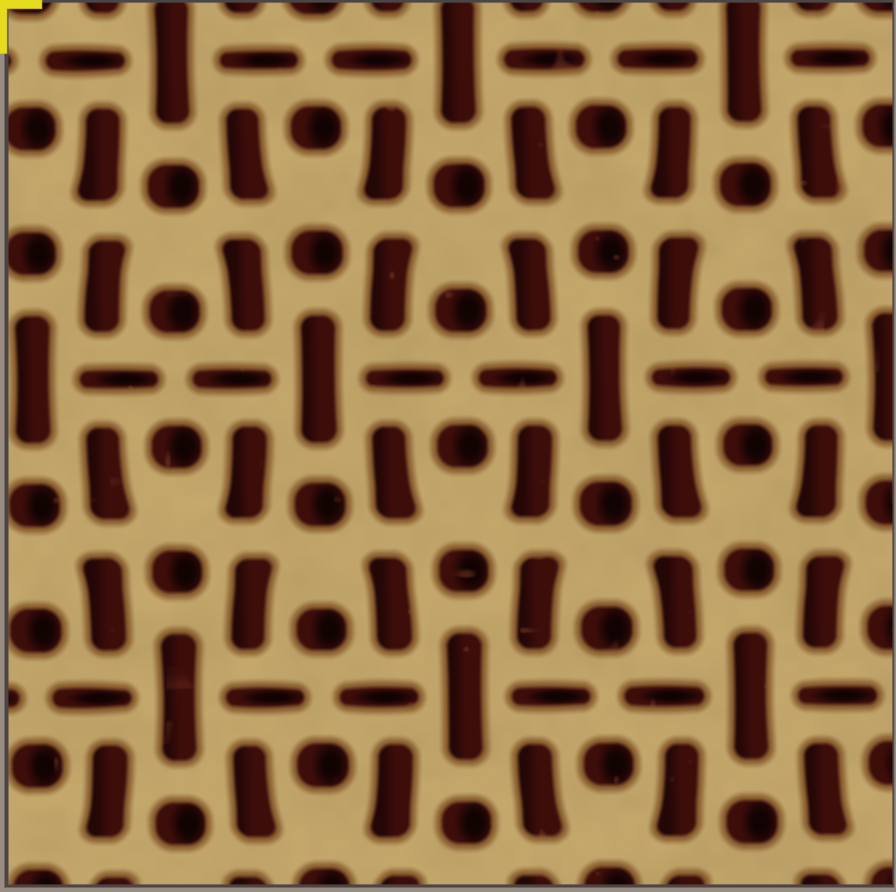
A WebGL 2 fragment shader for this pattern:

```glsl
#version 300 es
precision highp float;

uniform vec2 u_resolution;
out vec4 outColor;

// Lengths are fractions of the canvas width.
const vec2 CELL = vec2(0.3190, 0.7113);     // centred rectangular lattice
const vec2 ORIGIN = vec2(0.3555, 0.5730);
const vec2 SKEW = vec2(0.011, -0.0035);

const vec2 LONG_HALF = vec2(0.0176, 0.0703);
const vec2 SHORT_HALF = vec2(0.0186, 0.0508);
const vec2 DASH_HALF = vec2(0.0438, 0.0106);
const vec2 DOT_HALF = vec2(0.0280, 0.0236);
const vec2 SHORT_POS = vec2(0.0797, 0.1045);
const float DASH_X = 0.0964;
const float DOT_NEAR = 0.1406;
const float DOT_FAR = 0.2800;

const float HALO_WIDTH = 0.0125;
const float EDGE_BLUR = 0.0034;
const float WOBBLE = 0.0022;

const vec3 GROUND = vec3(0.75, 0.64, 0.41);
const vec3 HALO = vec3(0.54, 0.37, 0.19);
const vec3 HOLE = vec3(0.24, 0.05, 0.04);
const vec3 CORE = vec3(0.07, 0.01, 0.01);
const vec3 SPECK = vec3(0.45, 0.20, 0.14);
const vec3 RIM_LIGHT = vec3(0.60, 0.55, 0.51);
const vec3 RIM_DARK = vec3(0.30, 0.27, 0.27);
const vec3 CORNER = vec3(0.90, 0.86, 0.12);

float hash(vec2 p) {
    vec3 q = fract(vec3(p.xyx) * 0.1031);
    q += dot(q, q.yzx + 33.33);
    return fract((q.x + q.y) * q.z);
}

float noise(vec2 p) {
    vec2 i = floor(p), f = fract(p);
    f = f * f * (3.0 - 2.0 * f);
    return mix(mix(hash(i), hash(i + vec2(1, 0)), f.x),
               mix(hash(i + vec2(0, 1)), hash(i + 1.0), f.x), f.y);
}

float roundBox(vec2 p, vec2 halfSize, float corner) {
    vec2 q = abs(p) - halfSize + corner;
    return length(max(q, 0.0)) + min(max(q.x, q.y), 0.0) - corner;
}

// Each hole is vec2(signed distance, core darkness).
vec2 nearest(vec2 a, vec2 b) { return a.x < b.x ? a : b; }

float barShade(float x) { return 0.6 * smoothstep(0.004, -0.016, x); }

vec2 longBar(vec2 p) {
    float t = clamp(p.y / LONG_HALF.y, -1.0, 1.0);
    vec2 size = LONG_HALF + vec2(0.0022 * t * t, 0.0);
    return vec2(roundBox(p, size, 0.0150), barShade(p.x));
}

vec2 shortBar(vec2 p, vec2 side) {
    vec2 f = p * side;
    float t = clamp(f.y / SHORT_HALF.y, -1.0, 1.0);
    f.x -= 0.0045 * t + 0.0025 * t * t;     // lean and flared foot
    vec2 size = SHORT_HALF + vec2(0.0032 * smoothstep(0.2, 1.0, t), 0.0);
    return vec2(roundBox(f, size, 0.0140), barShade(p.x));
}

vec2 dash(vec2 p) {
    float t = clamp(p.x / DASH_HALF.x, -1.0, 1.0);
    float shade = length((p - vec2(0.008, 0.0)) * vec2(0.55, 2.2));
    vec2 size = DASH_HALF - vec2(0.0, 0.0020 * t * t);
    return vec2(roundBox(p, size, 0.0084), smoothstep(0.024, 0.006, shade));
}

vec2 dot2(vec2 p) {
    float shade = length((p - vec2(0.009, 0.0)) * vec2(1.0, 0.75));
    return vec2(roundBox(p, DOT_HALF, 0.0205), smoothstep(0.025, 0.006, shade));
}

vec2 motif(vec2 p) {
    vec2 side = vec2(p.x < 0.0 ? -1.0 : 1.0, p.y < 0.0 ? -1.0 : 1.0);
    vec2 hole = longBar(p);
    hole = nearest(hole, dash(p - vec2(side.x * DASH_X, 0.0)));
    hole = nearest(hole, dot2(p - vec2(0.0, side.y * DOT_NEAR)));
    hole = nearest(hole, dot2(p - vec2(0.0, side.y * DOT_FAR)));
    return nearest(hole, shortBar(p - side * SHORT_POS, side));
}

void main() {
    vec2 uv = gl_FragCoord.xy / u_resolution.x;
    vec2 size = u_resolution / u_resolution.x;
    float px = 1.0 / u_resolution.x;

    // Two interleaved lattices, slightly skewed
    vec2 p = uv - ORIGIN;
    p += SKEW * p.yx;
    vec2 hole = vec2(1.0, 0.0);
    for (int i = 0; i < 2; i++) {
        vec2 q = p / CELL + 0.5 * float(i);
        hole = nearest(hole, motif((q - floor(q + 0.5)) * CELL));
    }
    float d = hole.x + WOBBLE * (noise(uv * 14.0 + 7.0) - 0.5);

    // Mottled ground, brown halo, dark hole
    float mottle = noise(uv * 18.0) + 0.5 * noise(uv * 60.0) - 0.75;
    vec3 color = GROUND * (1.0 + 0.045 * mottle);
    color = mix(color, HALO, smoothstep(HALO_WIDTH, 0.0015, d));
    vec3 inside = mix(HOLE, CORE, hole.y);
    inside = mix(inside, SPECK, 0.6 * smoothstep(0.90, 1.0, noise(uv * 48.0 + 31.0)));
    color = mix(color, inside, smoothstep(EDGE_BLUR, -EDGE_BLUR, d));

    // Thin worn rim and bright corner
    float darkRim = min(min(uv.x - 0.0095, uv.y - 0.0085), min(size.x - uv.x - 0.004, size.y - uv.y - 0.003));
    float lightRim = min(min(uv.x - 0.0050, uv.y - 0.0050), size.x - uv.x - 0.002);
    color = mix(color, RIM_DARK, smoothstep(px, -px, darkRim));
    color = mix(color, RIM_LIGHT, smoothstep(px, -px, lightRim));
    vec2 c = vec2(uv.x, size.y - uv.y);
    float corner = min(max(c.x - 0.047, c.y - 0.010), max(c.x - 0.008, c.y - 0.060));
    color = mix(color, CORNER, smoothstep(px, -px, corner));

    outColor = vec4(color, 1.0);
}
```
